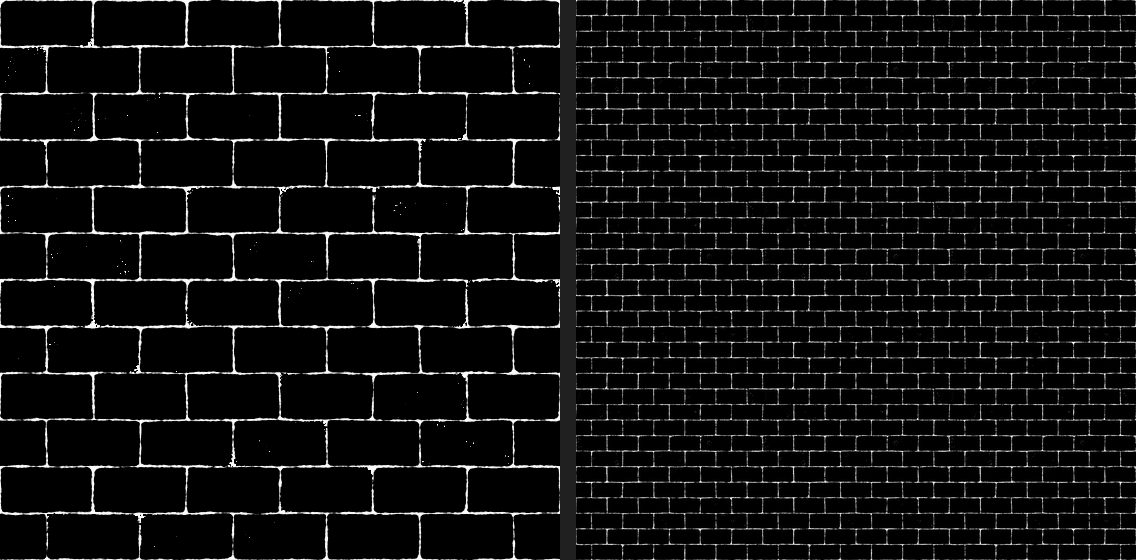
Left: one tile. Right: repeated 3 by 3.
Write a Shadertoy shader that draws this texture.

```glsl
// Black running-bond brick wall with thin, rough white joints and sparse chipped specks.

const vec2 GRID = vec2(6.0, 12.0);        // bricks across, courses up
const vec3 BRICK_COLOR = vec3(0.0);
const vec3 MORTAR_COLOR = vec3(0.98);
const float JOINT_HALF_WIDTH = 0.0011;
const float GRAIN_PERIOD = 230.0;

vec2 hash2(vec2 p) {
    vec3 q = fract(p.xyx * vec3(0.1031, 0.1030, 0.0973));
    q += dot(q, q.yzx + 33.33);
    return fract((q.xx + q.yz) * q.zy);
}

// Dot product of a lattice gradient with the offset from its corner.
float gradientAt(vec2 cell, vec2 corner, vec2 f, float period, float seed) {
    float angle = 6.28318 * hash2(mod(cell + corner, period) + seed * 17.3).x;
    return dot(vec2(cos(angle), sin(angle)), f - corner);
}

// Gradient noise that wraps over the unit square.
float tileNoise(vec2 uv, float period, float seed) {
    vec2 cell = floor(uv * period);
    vec2 f = fract(uv * period);
    vec2 w = f * f * f * (f * (f * 6.0 - 15.0) + 10.0);
    float a = gradientAt(cell, vec2(0, 0), f, period, seed);
    float b = gradientAt(cell, vec2(1, 0), f, period, seed);
    float c = gradientAt(cell, vec2(0, 1), f, period, seed);
    float d = gradientAt(cell, vec2(1, 1), f, period, seed);
    return mix(mix(a, b, w.x), mix(c, d, w.x), w.y);
}

float roundedBox(vec2 p, vec2 halfSize, float radius) {
    vec2 q = abs(p) - halfSize + radius;
    return length(max(q, 0.0)) + min(max(q.x, q.y), 0.0) - radius;
}

// Signed distance to one brick, with uneven corners and crumbling edges.
float brickDistance(vec2 p, vec2 id, vec2 uv, float grain) {
    vec2 halfCell = 0.5 / GRID;
    vec2 cornerRandom = hash2(id * 2.0 + step(0.0, p) + 61.0);
    float worn = smoothstep(0.86, 1.0, cornerRandom.y);
    float radius = mix(0.005, 0.011, cornerRandom.x * cornerRandom.x) + 0.008 * worn;
    float joint = JOINT_HALF_WIDTH + 0.0006 * hash2(id + 29.0).y;

    float rough = 0.0022 * tileNoise(uv, 40.0, 3.0) + 0.0014 * tileNoise(uv, 120.0, 4.0);
    float cornerWear = worn * exp(-length(abs(p) - halfCell) / 0.012);
    float crumble = 0.0010 + 0.022 * cornerWear;
    return roundedBox(p, halfCell - joint, radius) + rough + crumble * grain;
}

// Small chips gathered in patches on the more weathered bricks.
float chips(vec2 id, vec2 uv, float grain) {
    float weathered = smoothstep(0.35, 0.95, hash2(id + 83.0).x);
    float patchMask = smoothstep(0.08, 0.42, tileNoise(uv, 26.0, 6.0));
    float threshold = mix(0.70, 0.36, weathered * patchMask);
    return smoothstep(threshold, threshold + 0.12, grain);
}

void mainImage(out vec4 fragColor, in vec2 fragCoord) {
    vec2 uv = fragCoord / iResolution.xy;
    float edge = 0.7 / iResolution.y;

    // Slightly wavering courses, every other one shifted by half a brick
    vec2 waver = 0.0026 * vec2(tileNoise(uv, 14.0, 1.0), tileNoise(uv, 14.0, 2.0));
    vec2 wall = (uv + waver) * GRID;
    wall.x += 0.5 * (1.0 - mod(floor(wall.y), 2.0));
    vec2 id = mod(floor(wall), GRID);
    vec2 p = (fract(wall) - 0.5) / GRID;

    // Joints, then chips
    float grain = tileNoise(uv, GRAIN_PERIOD, 5.0);
    float mortar = smoothstep(-edge, edge, brickDistance(p, id, uv, grain));
    float light = max(mortar, chips(id, uv, grain));

    fragColor = vec4(mix(BRICK_COLOR, MORTAR_COLOR, light), 1.0);
}
```
